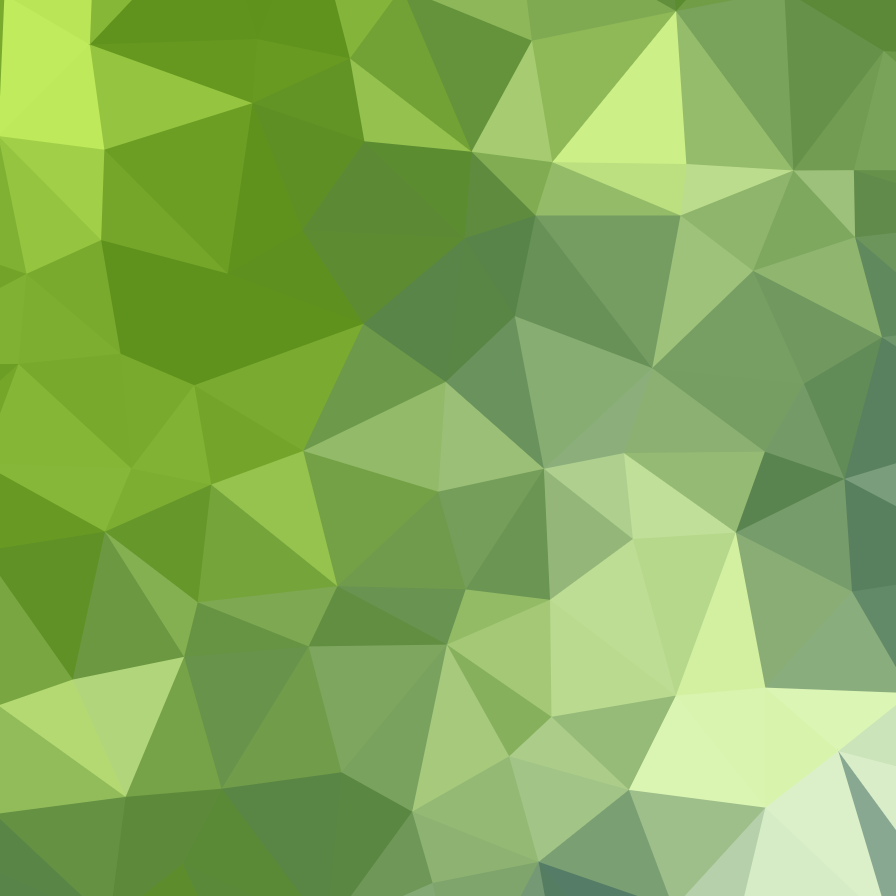
Give the GLSL for this background, as a WebGL 2 fragment shader.

```glsl
#version 300 es
precision highp float;
// Low-poly mosaic of flat triangles, from vivid leaf green to pale and cool grey green.

#define CELLS 8.2          // grid cells across the canvas
#define JITTER 0.36        // largest shift of a grid point, in cells
#define PATCH_SCALE 4.7    // light and dark patches across the canvas
#define PATCH_CONTRAST 1.35 // strength of the light and dark patches
#define WAVE_CONTRAST 0.17 // strength of the broad light and dark waves
#define FACET_CONTRAST 0.48 // lightness spread between neighbouring facets
#define COOL_SLOPE 0.58    // cooling from upper left to lower right
#define SEED 17.0
#define WARM_DARK vec3(0.36, 0.56, 0.10)
#define WARM_LIGHT vec3(0.75, 0.92, 0.36)
#define COOL_DARK vec3(0.31, 0.46, 0.42)
#define COOL_LIGHT vec3(0.89, 0.97, 0.81)

uniform vec2 u_resolution;
out vec4 fragColor;

float hash(vec2 p) {
    return fract(sin(dot(p + SEED, vec2(127.1, 311.7))) * 43758.5453);
}

float valueNoise(vec2 p) {
    vec2 i = floor(p), f = fract(p);
    f = f * f * (3.0 - 2.0 * f);
    float low = mix(hash(i), hash(i + vec2(1, 0)), f.x);
    float high = mix(hash(i + vec2(0, 1)), hash(i + vec2(1, 1)), f.x);
    return mix(low, high, f.y);
}

float cross2(vec2 a, vec2 b) {
    return a.x * b.y - a.y * b.x;
}

// Grid point moved by a random offset
vec2 gridPoint(vec2 cell) {
    vec2 offset = vec2(hash(cell + 3.3), hash(cell + 71.9)) - 0.5;
    return cell + 2.0 * JITTER * offset;
}

// Distance to the line a-b, positive on its left
float edgeDistance(vec2 p, vec2 a, vec2 b) {
    return cross2(b - a, p - a) / length(b - a);
}

// Flat colour from the facet centre and a random key
vec3 facetColor(vec2 center, vec2 key) {
    float patches = valueNoise(center * PATCH_SCALE + 5.7) - 0.5;
    float waves = cos(17.0 * (center.y - 0.14)) + cos(16.5 * (center.x - 0.1));
    float tone = 0.5 + PATCH_CONTRAST * patches + WAVE_CONTRAST * waves
               + FACET_CONTRAST * (hash(key + 13.1) - 0.5);
    float light = pow(clamp(tone, 0.1, 1.0), 1.5);

    float cool = 0.37 + COOL_SLOPE * (center.x - center.y)
               + 0.7 * (valueNoise(center * 3.0 + 41.3) - 0.5)
               + 0.16 * (hash(key + 29.7) - 0.5);
    cool = clamp(cool, 0.0, 1.0);

    return mix(mix(WARM_DARK, WARM_LIGHT, light),
               mix(COOL_DARK, COOL_LIGHT, light), cool);
}

// Facet colour weighted by its smooth coverage of the pixel
vec4 facet(vec2 p, vec2 a, vec2 b, vec2 c, vec2 key, float pixel) {
    float inside = min(edgeDistance(p, a, b),
                   min(edgeDistance(p, b, c), edgeDistance(p, c, a)));
    float cover = clamp(inside / pixel + 0.5, 0.0, 1.0);
    if (cover <= 0.0) return vec4(0.0);
    return vec4(facetColor((a + b + c) / (3.0 * CELLS), key), 1.0) * cover;
}

// True when the diagonal a-c gives the better shaped pair of triangles
bool splitAlongAC(vec2 a, vec2 b, vec2 c, vec2 d) {
    vec2 ab = b - a, ad = d - a, cd = d - c, cb = b - c;
    return cross2(ab, ad) * dot(cd, cb) + dot(ab, ad) * cross2(cd, cb) < 0.0;
}

void main() {
    float side = min(u_resolution.x, u_resolution.y);
    vec2 p = gl_FragCoord.xy / side * CELLS;
    float pixel = CELLS / side;
    vec2 home = floor(p);
    vec4 sum = vec4(0.0);

    // Two triangles for each nearby quad
    for (int y = -1; y <= 1; y++) {
        for (int x = -1; x <= 1; x++) {
            vec2 cell = home + vec2(x, y);
            vec2 a = gridPoint(cell);
            vec2 b = gridPoint(cell + vec2(1, 0));
            vec2 c = gridPoint(cell + vec2(1, 1));
            vec2 d = gridPoint(cell + vec2(0, 1));
            vec2 key = cell + 0.37;
            if (splitAlongAC(a, b, c, d)) {
                sum += facet(p, a, b, c, cell, pixel);
                sum += facet(p, a, c, d, key, pixel);
            } else {
                sum += facet(p, a, b, d, cell, pixel);
                sum += facet(p, b, c, d, key, pixel);
            }
        }
    }
    fragColor = vec4(sum.rgb / max(sum.a, 0.001), 1.0);
}
```
